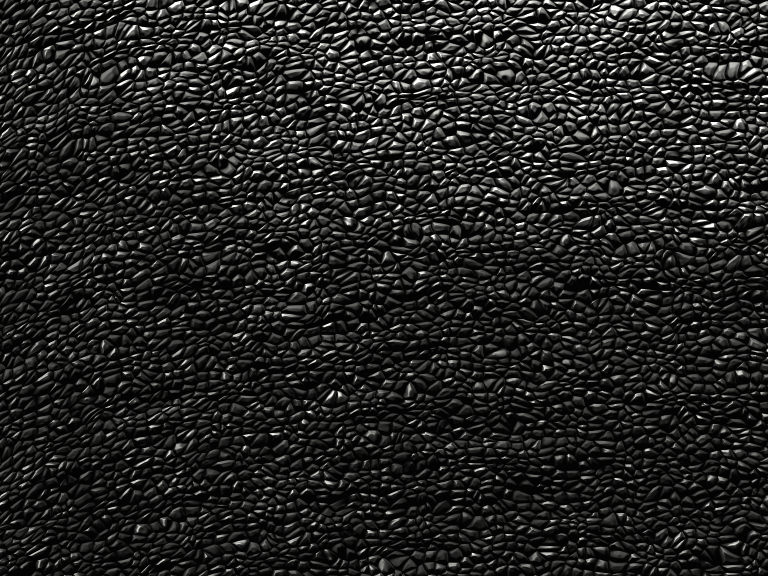
Write a Shadertoy shader that draws this texture.

```glsl
// Black pebbled leather: warped cellular grains form a height field,
// lit from above by a soft lamp near the upper right, with small
// glints on the upward shoulders of the grains.

vec2 hash22(vec2 p) {
    vec3 q = fract(vec3(p.xyx) * vec3(0.1031, 0.1030, 0.0973));
    q += dot(q, q.yzx + 33.33);
    return fract((q.xx + q.yz) * q.zy);
}

float valueNoise(vec2 p) {
    vec2 i = floor(p), f = fract(p);
    f = f * f * (3.0 - 2.0 * f);
    float low = mix(hash22(i).x, hash22(i + vec2(1, 0)).x, f.x);
    float high = mix(hash22(i + vec2(0, 1)).x, hash22(i + 1.0).x, f.x);
    return mix(low, high, f.y);
}

// Canvas position to grain space: rows slope down to the right at the left side
vec2 grainSpace(vec2 p) {
    p.y += 0.2 * exp(-2.8 * p.x) + 0.012 * valueNoise(p * 5.0);
    vec2 q = p * vec2(50.0, 66.0) + 40.0;
    vec2 bend = vec2(valueNoise(q * 0.45), valueNoise(q * 0.45 + 57.0));
    return q + 1.1 * (bend - 0.5);
}

// x: height, y: distance from the crease, z: random value of the grain
vec3 leather(vec2 q) {
    vec2 cell = floor(q);
    float nearest = 9.0, second = 9.0, id = 0.0;
    for (int j = -1; j <= 1; j++) {
        for (int i = -1; i <= 1; i++) {
            vec2 c = cell + vec2(i, j);
            vec2 h = hash22(c);
            float d = length(c + 0.5 + 0.85 * (h - 0.5) - q);
            if (d < nearest) {
                second = nearest;
                nearest = d;
                id = fract(h.x * 7.0 + h.y * 13.0);
            } else {
                second = min(second, d);
            }
        }
    }
    float gap = second - nearest;
    float height = 0.4 * smoothstep(0.0, 0.55, gap) - 0.25 * nearest * nearest;
    height += 0.9 * valueNoise(q * vec2(0.22, 0.45));   // broad folds
    height += 0.1 * valueNoise(q * 3.0);                // fine roughness
    return vec3(height, gap, id);
}

float shade(vec2 p) {
    // Surface normal from height differences
    vec2 q = grainSpace(p);
    float e = 0.12;
    vec3 grain = leather(q);
    float dx = leather(q + vec2(e, 0.0)).x - grain.x;
    float dy = leather(q + vec2(0.0, e)).x - grain.x;
    vec3 n = normalize(vec3(-dx, -dy, e));

    // Lamp falloff, with slow unevenness
    vec2 away = p - vec2(0.95, 1.0);
    float lamp = 0.4 + 0.95 * exp(-1.5 * away.x * away.x - 7.0 * away.y * away.y);
    lamp *= 0.82 + 0.36 * valueNoise(p * 6.0 + 11.0);

    // Diffuse shoulders and sparse glints
    float crease = smoothstep(0.0, 0.22, grain.y);
    float diffuse = max(0.0, dot(n, vec3(-0.08, 0.85, 0.22))) * crease;
    float glint = pow(max(0.0, dot(n, normalize(vec3(-0.15, 0.8, 0.6)))), 14.0);
    glint *= grain.z * grain.z * mix(0.4, 1.0, crease);
    return 0.012 + 0.72 * lamp * diffuse + (0.5 + 0.55 * lamp) * glint;
}

void mainImage(out vec4 fragColor, in vec2 fragCoord) {
    // Four samples per pixel smooth the grain edges
    float light = 0.0;
    for (int k = 0; k < 4; k++) {
        vec2 offset = vec2(k % 2, k / 2) * 0.5 - 0.25;
        light += 0.25 * min(shade((fragCoord + offset) / iResolution.y), 1.1);
    }
    vec3 warmGrey = vec3(1.0, 1.0, 0.975);
    fragColor = vec4(clamp(light * warmGrey, 0.0, 1.0), 1.0);
}
```
